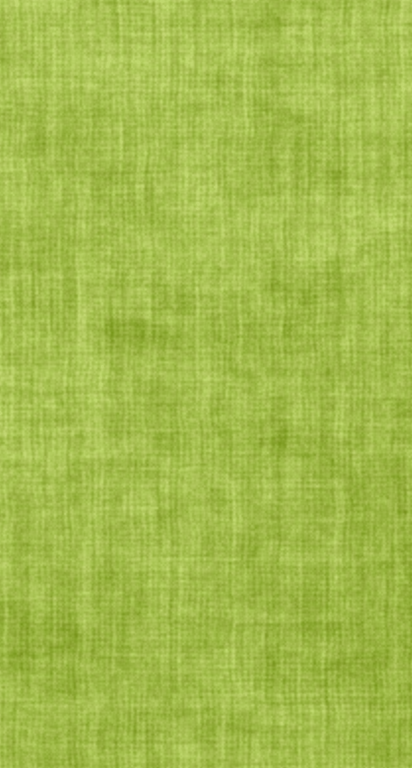
A WebGL 1 fragment shader for this texture:

```glsl
precision highp float;

uniform vec2 u_resolution;

const float TAU = 6.2832;
const vec3 SHADE_GREEN = vec3(0.51, 0.62, 0.15);
const vec3 LIGHT_GREEN = vec3(0.735, 0.825, 0.41);
const vec2 THREADS = vec2(128.0, 136.0);

float hash(vec2 cell) {
  vec3 q = fract(vec3(cell.xyx) * 0.1031);
  q += dot(q, q.yzx + 33.33);
  return fract((q.x + q.y) * q.z);
}

// Smooth value noise centred on zero
float noise(vec2 p) {
  vec2 cell = floor(p);
  vec2 f = fract(p);
  f = f * f * (3.0 - 2.0 * f);
  float low = mix(hash(cell), hash(cell + vec2(1.0, 0.0)), f.x);
  float high = mix(hash(cell + vec2(0.0, 1.0)), hash(cell + 1.0), f.x);
  return mix(low, high, f.y) - 0.5;
}

float fbm(vec2 p) {
  float sum = 0.0;
  float weight = 0.5;
  for (int i = 0; i < 5; i++) {
    sum += weight * noise(p);
    p = mat2(1.6, 0.9, -0.9, 1.6) * p + 17.3;
    weight *= 0.58;
  }
  return sum;
}

// Thread profile along x: regular gaps of uneven depth plus uneven dye
float threadTone(vec2 p, float count, float seed) {
  float wobble = 0.5 * noise(vec2(p.x * 20.0, p.y * 30.0) + seed);
  float across = p.x * count + wobble;
  float depth = 0.75 + 0.9 * noise(vec2(across * 0.6, p.y * 24.0) + seed);
  float gap = depth * cos(TAU * across);
  float longDye = noise(vec2(across * 1.3, p.y * 5.0) + seed + 31.0);
  float shortDye = noise(vec2(across * 1.1, p.y * 28.0) + seed + 57.0);
  return 0.12 * gap + 0.32 * longDye + 0.26 * shortDye;
}

void main() {
  vec2 p = gl_FragCoord.xy / u_resolution.y;

  // Faded dye: lighter towards the top, with broad and small stains
  float tone = 0.59 + 0.22 * (p.y - 0.5);
  tone += 0.42 * fbm(p * vec2(5.0, 9.0) + 3.7);
  tone += 0.30 * fbm(p * vec2(22.0, 38.0) + 41.0);
  float stain = fbm(p * vec2(13.0, 21.0) + 73.0);
  tone -= 0.20 * smoothstep(0.08, 0.32, stain);

  // Woven threads, the upright ones stronger
  tone += threadTone(p, THREADS.x, 11.0);
  tone += 0.6 * threadTone(p.yx, THREADS.y, 89.0);

  // Fibre grain
  tone += 0.30 * noise(p * 210.0 + 5.0);
  tone += 0.26 * noise(p * 390.0 + 29.0);

  vec3 color = mix(SHADE_GREEN, LIGHT_GREEN, clamp(tone, -0.15, 1.1));
  float hue = noise(p * 150.0 + 131.0);
  color += hue * vec3(0.012, -0.012, 0.018);
  gl_FragColor = vec4(color, 1.0);
}
```
